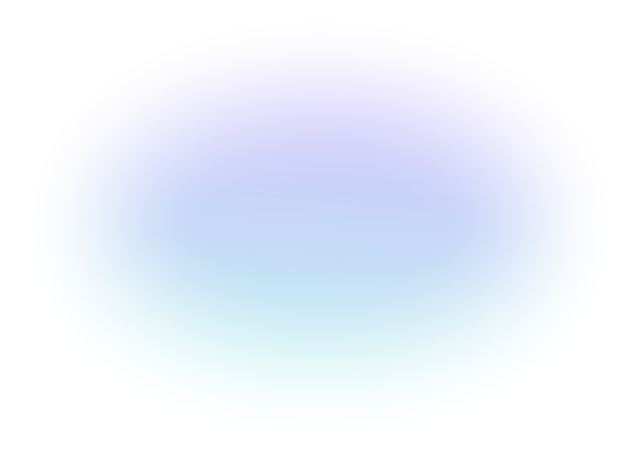
Reproduce this background procedurally as a Shadertoy shader.

```glsl
// A soft oval glow on white, fading from lavender at the top to pale aqua below.

// Approximate signed distance to an ellipse with the given radii.
float ellipseDistance(vec2 p, vec2 radii) {
    float k = length(p / radii);
    return (k - 1.0) * k / length(p / (radii * radii));
}

void mainImage(out vec4 fragColor, in vec2 fragCoord) {
    // Canvas heights, measured from the middle of the glow
    vec2 p = (fragCoord - 0.5 * iResolution.xy) / iResolution.y;
    p -= vec2(0.0003, 0.0053);

    // Wide blur across the rim of the oval
    float rim = ellipseDistance(p, vec2(0.45, 0.27));
    float glow = 1.0 - smoothstep(-0.198, 0.198, rim);

    // Slightly tilted vertical tint with a gentle bend
    float height = p.y + 0.06 * p.x + 0.006 * sin(5.0 * p.x);
    float t = clamp(height / 0.5 + 0.49, -0.2, 1.15);
    vec3 aqua = vec3(0.756, 0.915, 0.950);
    vec3 lavender = vec3(0.802, 0.780, 0.983);
    vec3 tint = mix(aqua, lavender, t);

    fragColor = vec4(mix(vec3(1.0), tint, glow), 1.0);
}
```
